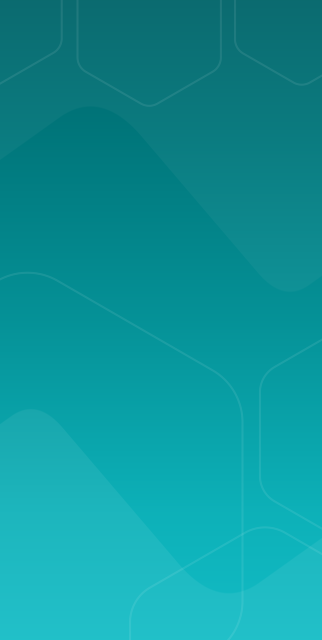
Write a Shadertoy shader that draws this background.

```glsl
// Teal vertical gradient with two soft translucent waves and thin rounded hexagon outlines.

#define RISE_SLOPE -0.714
#define FALL_SLOPE 1.172
#define TOP_WAVE_ALPHA 0.05
#define LOW_WAVE_ALPHA 0.065
#define LINE_ALPHA 0.085
#define LINE_HALF_WIDTH 0.0016
#define HEX_COUNT 6

// Centre x, centre y, apothem, corner radius; y runs downwards, unit is the canvas height
const vec4 HEXAGONS[HEX_COUNT] = vec4[HEX_COUNT](
    vec4( 0.2331, 0.0400, 0.1120, 0.0260),
    vec4(-0.0156, 0.0104, 0.1120, 0.0260),
    vec4( 0.4714, 0.0160, 0.1042, 0.0260),
    vec4( 0.0430, 0.7995, 0.3359, 0.0938),
    vec4( 0.5651, 0.6784, 0.1589, 0.0456),
    vec4( 0.4141, 1.0579, 0.2109, 0.0625));

float smoothMax(float a, float b, float k) {
    float h = max(k - abs(a - b), 0.0);
    return max(a, b) + h * h / (4.0 * k);
}

float smoothMin(float a, float b, float k) {
    return -smoothMax(-a, -b, k);
}

// Zigzag height at x; each corner holds its position (xy) and its rounding (z)
float waveHeight(float x, vec3 peak, vec3 trough) {
    float rise = peak.y + RISE_SLOPE * (x - peak.x);
    float fall = peak.y + FALL_SLOPE * (x - peak.x);
    float nextRise = trough.y + RISE_SLOPE * (x - trough.x);
    return smoothMin(smoothMax(rise, fall, peak.z), nextRise, trough.z);
}

// Signed distance to a pointy-top hexagon with rounded corners
float roundedHexagon(vec2 p, float apothem, float radius) {
    const vec3 k = vec3(-0.866025, 0.5, 0.57735);
    float inner = apothem - radius;
    p = abs(p.yx);
    p -= 2.0 * min(dot(k.xy, p), 0.0) * k.xy;
    p -= vec2(clamp(p.x, -k.z * inner, k.z * inner), inner);
    return length(p) * sign(p.y) - radius;
}

vec3 backdrop(float y) {
    vec3 color = mix(vec3(0.0, 0.395, 0.415), vec3(0.0, 0.460, 0.478), clamp(y / 0.2, 0.0, 1.0));
    color = mix(color, vec3(0.020, 0.570, 0.592), clamp((y - 0.2) / 0.3, 0.0, 1.0));
    color = mix(color, vec3(0.050, 0.692, 0.722), clamp((y - 0.5) / 0.3, 0.0, 1.0));
    return mix(color, vec3(0.070, 0.735, 0.772), clamp((y - 0.8) / 0.2, 0.0, 1.0));
}

void mainImage(out vec4 fragColor, in vec2 fragCoord) {
    float pixel = 1.0 / iResolution.y;
    vec2 p = vec2(fragCoord.x, iResolution.y - fragCoord.y) * pixel;
    vec3 color = backdrop(p.y);

    // Pale veils above the upper wave and below the lower one
    float upper = waveHeight(p.x, vec3(0.1570, 0.1379, 0.1211), vec3(0.4434, 0.4736, 0.0755));
    float lower = waveHeight(p.x, vec3(0.0579, 0.6215, 0.0755), vec3(0.3426, 0.9551, 0.1198));
    color = mix(color, vec3(0.85), TOP_WAVE_ALPHA * smoothstep(-pixel, pixel, upper - p.y));
    color = mix(color, vec3(1.0), LOW_WAVE_ALPHA * smoothstep(-pixel, pixel, p.y - lower));

    // Hexagon outlines
    for (int i = 0; i < HEX_COUNT; i++) {
        vec4 hex = HEXAGONS[i];
        float d = abs(roundedHexagon(p - hex.xy, hex.z, hex.w)) - LINE_HALF_WIDTH;
        color = mix(color, vec3(1.0), LINE_ALPHA * (1.0 - smoothstep(-0.6 * pixel, 0.6 * pixel, d)));
    }

    fragColor = vec4(color, 1.0);
}
```
